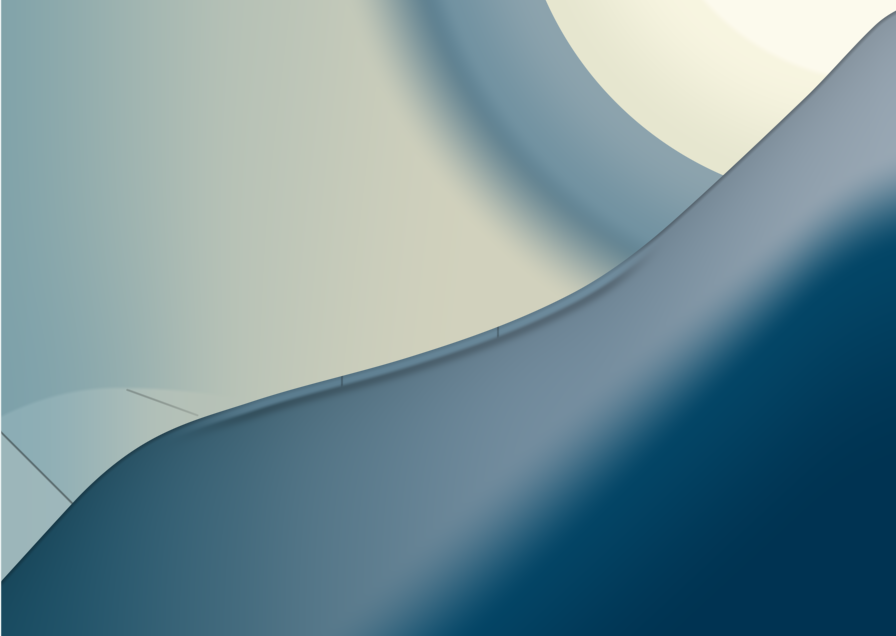
A Shadertoy shader for this background:

```glsl
// Smooth architectural curves: a cream wall, a pale round opening and a blue
// sweeping ridge. A Hermite spline shapes the ridge, circles form the opening,
// and soft distance falloffs shade each surface.

const vec2 CANVAS = vec2(1.407, 1.0);

// Height of the ridge; each knot holds x, y and slope.
float ridgeHeight(float x) {
    vec3 knots[10] = vec3[10](
        vec3(0.0, 0.084, 1.1), vec3(0.114, 0.209, 1.08),
        vec3(0.22, 0.2985, 0.62), vec3(0.394, 0.368, 0.33),
        vec3(0.641, 0.438, 0.31), vec3(0.897, 0.538, 0.52),
        vec3(1.062, 0.657, 0.9), vec3(1.264, 0.846, 0.96),
        vec3(1.374, 0.96, 0.95), vec3(1.42, 0.99, 0.5));
    int i = 0;
    for (int k = 1; k < 9; k++) if (x > knots[k].x) i = k;
    vec3 a = knots[i], b = knots[i + 1];
    float w = b.x - a.x, t = (x - a.x) / w, s = 1.0 - t;
    return s * s * ((1.0 + 2.0 * t) * a.y + t * w * a.z)
         + t * t * ((3.0 - 2.0 * t) * b.y - s * w * b.z);
}

float segmentDistance(vec2 p, vec2 a, vec2 b) {
    vec2 d = b - a;
    return length(p - a - d * clamp(dot(p - a, d) / dot(d, d), 0.0, 1.0));
}

// Wall with its round recess and the bright opening.
vec3 wallColor(vec2 p, float aa) {
    vec3 color = mix(vec3(0.49, 0.63, 0.66), vec3(0.70, 0.75, 0.71),
                     smoothstep(-0.08, 0.40, p.x));
    float warmth = smoothstep(0.22, 0.78, p.x + 0.12 * (0.7 - p.y));
    color = mix(color, vec3(0.82, 0.82, 0.74), warmth);
    color = mix(color, vec3(0.47, 0.62, 0.67),
                0.45 * exp(-dot(p - vec2(0.0, 0.36), p - vec2(0.0, 0.36)) * 18.0));

    // Soft outer shadow, then the lit recess
    float radius = length(p - vec2(1.35, 1.22));
    float shadow = 1.0 - smoothstep(0.69, 0.84, radius);
    color = mix(color, vec3(0.34, 0.48, 0.55), shadow * mix(0.85, 1.0, p.y));
    vec3 recess = mix(vec3(0.55, 0.64, 0.68), vec3(0.44, 0.57, 0.63),
                      smoothstep(0.54, 0.70, radius));
    color = mix(recess, color, smoothstep(0.675, 0.725, radius));

    // Two pale discs
    vec3 disc = mix(vec3(0.97, 0.96, 0.88), vec3(0.90, 0.90, 0.81),
                    smoothstep(0.34, 0.54, radius));
    float core = length(p - vec2(1.39, 1.25)) - 0.379;
    disc = mix(vec3(0.99, 0.98, 0.93), disc, smoothstep(-0.006, 0.006, core));
    return mix(disc, color, smoothstep(-aa, aa, radius - 0.54));
}

// Light shell at the lower left, crossed by fine seams.
vec3 addShell(vec3 color, vec2 p, float aa) {
    float dx = p.x - 0.183;
    float top = 0.39 - dx * dx * (dx < 0.0 ? 1.37 : 0.44);
    vec3 shell = mix(vec3(0.55, 0.68, 0.71), vec3(0.75, 0.78, 0.73),
                     smoothstep(0.02, 0.36, p.x));
    float panel = p.y - (0.322 - p.x);
    shell = mix(shell, vec3(0.64, 0.73, 0.74), 0.7 * smoothstep(aa, -aa, panel));
    float seam = segmentDistance(p, vec2(0.0, 0.322), vec2(0.114, 0.208));
    shell *= 1.0 - 0.4 * smoothstep(0.003, 0.0, seam);
    seam = segmentDistance(p, vec2(0.20, 0.387), vec2(0.31, 0.347));
    shell *= 1.0 - 0.22 * smoothstep(0.003, 0.0, seam);
    float cover = smoothstep(0.004, -0.004, p.y - top);
    return mix(color, shell, cover * (1.0 - smoothstep(0.22, 0.40, p.x)));
}

// Blue face below the ridge; depth is measured from its edge.
vec3 faceColor(vec2 p, float depth) {
    vec3 color = mix(vec3(0.10, 0.31, 0.40), vec3(0.31, 0.45, 0.52),
                     smoothstep(-0.05, 0.55, p.x));
    color = mix(color, vec3(0.46, 0.56, 0.63), smoothstep(0.35, 0.90, p.x));
    color = mix(color, vec3(0.60, 0.66, 0.71), smoothstep(0.85, 1.40, p.x));
    color *= 1.0 - 0.12 * exp(-depth * 14.0);

    // Deep shade sweeping in from the lower right
    float bend = max(p.x - 1.26, 0.0);
    float shade = (p.y - 0.93 * (p.x - 0.625) + 2.0 * bend * bend) / 1.36;
    float blur = mix(0.09, 0.06, smoothstep(0.7, 1.4, p.x));
    vec3 deep = mix(vec3(0.015, 0.28, 0.41), vec3(0.0, 0.20, 0.32),
                    smoothstep(0.0, 0.32, -shade));
    color = mix(color, deep, smoothstep(blur, -blur, shade));

    // Rounded rim with a soft shadow beneath it
    float along = smoothstep(0.25, 0.42, p.x) * (1.0 - smoothstep(0.94, 1.05, p.x));
    float under = exp(-pow((depth - 0.019) / 0.009, 2.0));
    color *= 1.0 - 0.20 * along * under;
    vec3 rim = mix(vec3(0.32, 0.47, 0.55), vec3(0.45, 0.57, 0.64), p.x);
    color = mix(color, rim, 0.8 * along * smoothstep(0.018, 0.010, depth));
    color *= 1.0 - mix(0.25, 0.12, along) * smoothstep(0.008, 0.0, depth);
    for (int i = 0; i < 2; i++) {
        float joint = abs(p.x - 0.537 - 0.245 * float(i));
        color *= 1.0 - 0.25 * smoothstep(0.003, 0.0, joint) * smoothstep(0.018, 0.012, depth);
    }
    return color;
}

void mainImage(out vec4 fragColor, in vec2 fragCoord) {
    vec2 p = fragCoord / iResolution.xy * CANVAS;
    float aa = 0.8 / iResolution.y;
    float height = ridgeHeight(p.x);
    float slope = (ridgeHeight(p.x + 0.002) - height) / 0.002;
    float edge = (p.y - height) / sqrt(1.0 + slope * slope);

    vec3 color = addShell(wallColor(p, aa), p, aa);
    color = mix(faceColor(p, max(-edge, 0.0)), color, smoothstep(-aa, aa, edge));

    // Pale sliver along the left border
    color = mix(color, vec3(0.92, 0.95, 0.95), smoothstep(0.003, 0.001, p.x));
    fragColor = vec4(color, 1.0);
}
```
